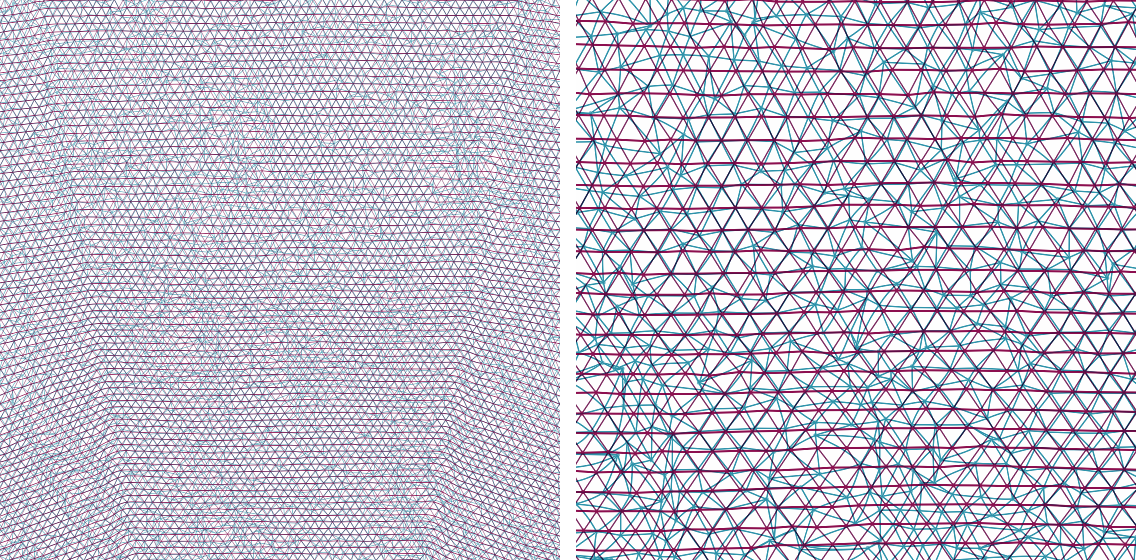
Left, the full canvas; right, a detail of the centre.
Write a WebGL 1 fragment shader that draws this pattern.

```glsl
precision highp float;
// Fine triangular wire mesh in maroon, overlaid by a partly creased teal copy of itself.

uniform vec2 u_resolution;

#define COLUMNS 64.0         // mesh cells over the canvas width
#define ROWS 80.0            // mesh rows over the canvas height
#define ROW_WIDTH 0.00122    // line widths in canvas units
#define DIAGONAL_WIDTH 0.0008
#define TEAL_WIDTH 0.00086
#define KNOT_RADIUS 0.0012
#define DROOP 0.36           // slope of the rows at the lower sides
#define FOLD 0.04            // sideways slip of the teal mesh
#define ROW_INK vec3(0.55, 0.06, 0.31)
#define DIAGONAL_INK vec3(0.49, 0.17, 0.38)
#define TEAL_INK vec3(0.18, 0.58, 0.67)

const float ROW_HEIGHT = 0.866;  // height of a triangle of side 1

vec2 hash2(vec2 p) {
  vec2 k = vec2(dot(p, vec2(127.1, 311.7)), dot(p, vec2(269.5, 183.3)));
  return fract(sin(k) * 43758.5) * 2.0 - 1.0;
}

float gradientNoise(vec2 p) {
  vec2 i = floor(p), f = p - i;
  vec2 u = f * f * f * (f * (f * 6.0 - 15.0) + 10.0);
  vec2 e = vec2(1.0, 0.0);
  float low = mix(dot(hash2(i), f), dot(hash2(i + e), f - e), u.x);
  float high = mix(dot(hash2(i + e.yx), f - e.yx), dot(hash2(i + 1.0), f - 1.0), u.x);
  return mix(low, high, u.y);
}

// Canvas to lattice: rows are closer in the lower half and droop at the sides.
vec2 drape(vec2 p) {
  float side = max(abs(p.x - 0.5) - 0.24 - 0.16 * p.y, 0.0);
  float slope = DROOP * mix(1.0, 0.35, smoothstep(0.2, 0.5, p.y));
  vec2 q = p;
  q.y -= 0.1 * sqrt((p.y - 0.5) * (p.y - 0.5) + 0.003);
  q.y += slope * side * smoothstep(0.0, 0.06, side);
  q += 0.007 * vec2(gradientNoise(p * 4.0 + 7.0), gradientNoise(p * 4.0 + 21.0));
  return q * vec2(COLUMNS, ROWS * ROW_HEIGHT);
}

// Steep coordinates that lean more toward the bottom.
vec2 leaning(vec2 p) {
  return vec2(p.x + 0.45 * p.y - 0.2 * p.y * p.y, p.y);
}

// Near 0 where both meshes almost coincide, 1 in the creases.
float roughness(vec2 p) {
  float crease = gradientNoise(leaning(p) * vec2(10.0, 3.5) + 15.0);
  return mix(0.12, 1.0, smoothstep(-0.15, 0.38, crease));
}

vec2 crumple(vec2 p) {
  float across = gradientNoise(leaning(p) * vec2(18.0, 4.0) + 3.0);
  float along = gradientNoise(p * vec2(6.0, 13.0) + 40.0);
  return drape(p + FOLD * roughness(p) * vec2(across, 0.6 * along));
}

// Most vertices stay near the lattice, a few stray far.
vec2 vertex(vec2 id, float jitter) {
  vec2 h = hash2(id + 11.0);
  return vec2(id.x + 0.5 * id.y, ROW_HEIGHT * id.y) + jitter * h * dot(h, h);
}

// Length in canvas units of a lattice offset, measured along its direction.
float canvasLength(vec2 d, mat2 jacobian) {
  return dot(d, d) / max(length(d * jacobian), 1e-5);
}

float edgeDistance(vec2 g, vec2 a, vec2 b, mat2 jacobian) {
  vec2 ab = b - a;
  float t = clamp(dot(g - a, ab) / max(dot(ab, ab), 1e-5), 0.0, 1.0);
  return canvasLength(g - a - ab * t, jacobian);
}

// Distances to the rows (x), diagonals (y) and knots (z).
vec3 meshDistance(vec2 g, mat2 jacobian, float jitter) {
  float row = floor(g.y / ROW_HEIGHT + 0.5);
  vec2 home = vec2(floor(g.x - 0.5 * row + 0.5), row);
  vec3 nearest = vec3(1.0);
  for (int j = -2; j <= 2; j++) {
    for (int i = -2; i <= 2; i++) {
      vec2 id = home + vec2(float(i), float(j));
      vec2 a = vertex(id, jitter);
      float level = edgeDistance(g, a, vertex(id + vec2(1.0, 0.0), jitter), jacobian);
      float rising = edgeDistance(g, a, vertex(id + vec2(0.0, 1.0), jitter), jacobian);
      float falling = edgeDistance(g, a, vertex(id + vec2(-1.0, 1.0), jitter), jacobian);
      float knot = canvasLength(g - a, jacobian);
      nearest = min(nearest, vec3(level, min(rising, falling), knot));
    }
  }
  return nearest;
}

// Line coverage that keeps its weight when thinner than the filter.
float lineCover(float d, float width, float pixel) {
  float blur = 0.78 * pixel;
  float core = max(0.0, 0.5 * (width - blur));
  return min(1.0, width / blur) * clamp(1.0 - (d - core) / blur, 0.0, 1.0);
}

float knotCover(float d, float pixel) {
  return clamp((KNOT_RADIUS - d) / pixel + 0.5, 0.0, 1.0);
}

void main() {
  float pixel = 1.0 / min(u_resolution.x, u_resolution.y);
  vec2 p = gl_FragCoord.xy * pixel;
  vec2 dx = vec2(0.001, 0.0), dy = dx.yx;

  // Both meshes, with the local stretch of each
  vec2 flatG = drape(p), foldG = crumple(p);
  mat2 flatJ = mat2(drape(p + dx) - flatG, drape(p + dy) - flatG) * 1000.0;
  mat2 foldJ = mat2(crumple(p + dx) - foldG, crumple(p + dy) - foldG) * 1000.0;
  vec3 maroonMesh = meshDistance(flatG, flatJ, 0.04);
  vec3 tealMesh = meshDistance(foldG, foldJ, mix(0.25, 0.48, roughness(p)));

  // Teal multiplied over the diagonals, rows mostly on top
  float rowInk = lineCover(maroonMesh.x, ROW_WIDTH, pixel);
  rowInk = max(rowInk, 0.85 * knotCover(maroonMesh.z, pixel));
  float tealInk = lineCover(min(tealMesh.x, tealMesh.y), TEAL_WIDTH, pixel);
  tealInk = max(tealInk, 0.8 * knotCover(tealMesh.z, pixel));
  vec3 teal = mix(vec3(1.0), TEAL_INK, tealInk);
  vec3 color = vec3(0.995);
  color = mix(color, DIAGONAL_INK, lineCover(maroonMesh.y, DIAGONAL_WIDTH, pixel)) * teal;
  color = mix(color, ROW_INK * mix(vec3(1.0), teal, 0.4), rowInk);
  gl_FragColor = vec4(color, 1.0);
}
```
